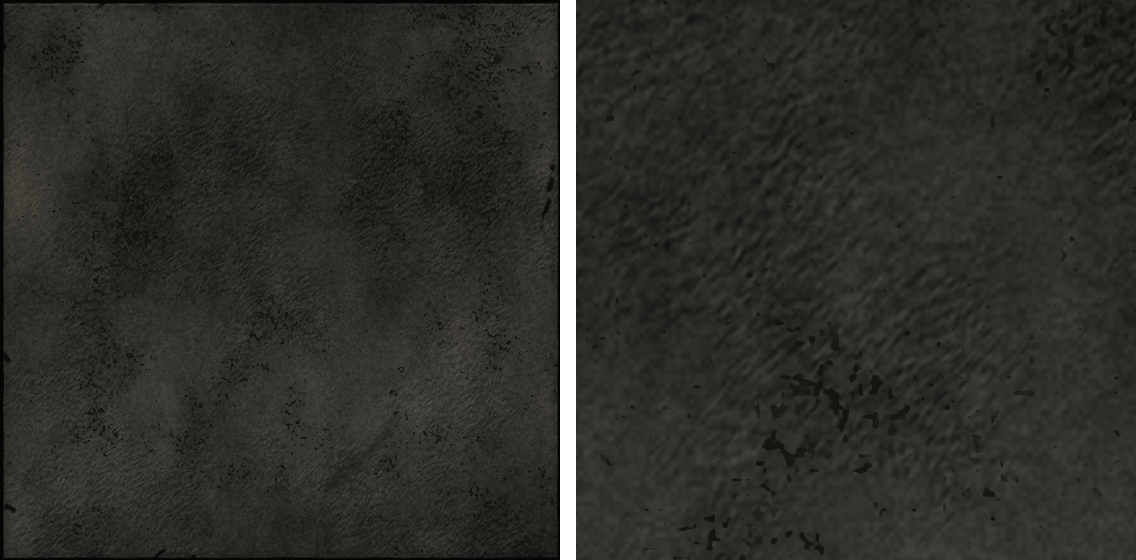
Left, the full canvas; right, a detail of the centre.
Write a Shadertoy shader that draws this texture.

```glsl
// Dark weathered stone tile: mottled charcoal, clustered pits, fine scuffs and worn black edges.
#define STONE_WARM vec3(0.199, 0.192, 0.171)
#define STONE_COOL vec3(0.188, 0.193, 0.175)
#define PIT_COLOR vec3(0.080, 0.073, 0.062)
#define EDGE_COLOR vec3(0.022, 0.020, 0.018)
#define MOTTLE_CONTRAST 1.15
#define CLOUD_CONTRAST 0.22
#define GRAIN_CONTRAST 0.46
#define RELIEF_CONTRAST 0.30
#define PIT_SCALE 215.0
#define PIT_SPARSE 0.135
#define PIT_DENSE 0.30
#define CHIP_COUNT 9

// Integer hash, returns 0..1
float hash(vec2 cell) {
    uvec2 q = uvec2(ivec2(cell) + 32768) * uvec2(1597334673u, 3812015801u);
    uint n = (q.x ^ q.y) * 1597334673u;
    n = (n ^ (n >> 15)) * 2246822519u;
    n ^= n >> 13;
    return float(n >> 8) / 16777216.0;
}

float noise(vec2 p) {
    vec2 i = floor(p), f = fract(p);
    f = f * f * (3.0 - 2.0 * f);
    return mix(mix(hash(i), hash(i + vec2(1, 0)), f.x),
               mix(hash(i + vec2(0, 1)), hash(i + vec2(1, 1)), f.x), f.y);
}

float fbm(vec2 p) {
    float sum = 0.0, amp = 0.5;
    for (int i = 0; i < 5; i++) {
        sum += amp * noise(p);
        p = mat2(1.6, 1.2, -1.2, 1.6) * p + 17.3;
        amp *= 0.5;
    }
    return sum / 0.97;
}

float segmentDistance(vec2 p, vec2 a, vec2 b) {
    vec2 ab = b - a;
    return length(p - a - ab * clamp(dot(p - a, ab) / dot(ab, ab), 0.0, 1.0));
}

// Where pits gather: small ragged groups inside wider areas
float pitPatches(vec2 uv) {
    float area = smoothstep(0.36, 0.66, fbm(uv * 4.0 + 41.0));
    float groups = smoothstep(0.42, 0.78, fbm(uv * vec2(17.0, 14.0) + 7.0));
    return area * groups;
}

// Small irregular pits of uneven depth
float pits(vec2 uv, float patches) {
    float grain = 0.60 * noise(uv * PIT_SCALE) + 0.40 * noise(uv * PIT_SCALE * 1.6 + 70.0);
    float level = PIT_SPARSE + PIT_DENSE * patches;
    float depth = 0.55 + 0.45 * smoothstep(0.25, 0.6, noise(uv * 60.0 + 15.0));
    return depth * (1.0 - smoothstep(level - 0.06, level + 0.06, grain));
}

// Fine diagonal scuffs, lit from the upper left
float relief(vec2 uv) {
    vec2 q = mat2(0.80, 0.60, -0.60, 0.80) * uv + 0.03 * fbm(uv * 14.0);
    q *= vec2(290.0, 150.0);
    float slope = noise(q) - noise(q + vec2(0.7, -0.3));
    return slope * (0.25 + 1.2 * smoothstep(0.42, 0.7, fbm(uv * 7.0 + 83.0)));
}

// Short dark nicks scattered close to the four sides
float chips(vec2 uv) {
    float dark = 0.0;
    vec2 p = uv + 0.018 * (vec2(noise(uv * 45.0), noise(uv * 45.0 + 31.0)) - 0.5);
    for (int i = 0; i < CHIP_COUNT; i++) {
        float id = float(i);
        float along = 0.06 + 0.88 * hash(vec2(id, 3.0));
        float inset = 0.004 + 0.018 * hash(vec2(id, 7.0));
        float far = mod(id, 2.0);
        float across = mix(inset, 1.0 - inset, far);
        vec2 a = mod(id, 3.0) < 1.0 ? vec2(along, across) : vec2(across, along);
        vec2 b = a + 0.045 * (vec2(hash(vec2(id, 11.0)), hash(vec2(id, 13.0))) - 0.5);
        float width = 0.001 + 0.006 * noise(uv * 80.0 + id);
        dark = max(dark, 1.0 - smoothstep(width * 0.4, width + 0.003, segmentDistance(p, a, b)));
    }
    return dark;
}

void mainImage(out vec4 fragColor, in vec2 fragCoord) {
    vec2 uv = fragCoord / iResolution.xy;

    // Mottled body: broad shading, faint clouds, vertical staining and grain
    float mottle = fbm(uv * vec2(4.0, 3.2) + 5.0) - 0.5;
    float cloud = fbm(uv * vec2(24.0, 17.0) + 61.0) - 0.5;
    float streak = noise(vec2(uv.x * 34.0, uv.y * 4.0)) - 0.5;
    float grain = 0.6 * noise(uv * 330.0 + 8.0) + 0.4 * noise(uv * 150.0) - 0.5;
    float coolness = smoothstep(0.38, 0.70, fbm(vec2(uv.x * 7.0, uv.y * 4.0) + 23.0));
    vec3 color = mix(STONE_WARM, STONE_COOL, coolness);
    color *= 1.0 + MOTTLE_CONTRAST * mottle + CLOUD_CONTRAST * cloud + 0.10 * streak
           + GRAIN_CONTRAST * grain + RELIEF_CONTRAST * relief(uv);

    // Soft diagonal smear low on the right
    float smear = segmentDistance(uv + 0.03 * (fbm(uv * 18.0) - 0.5), vec2(0.59, 0.13), vec2(0.70, 0.24));
    color *= 1.0 - 0.35 * (1.0 - smoothstep(0.0, 0.022, smear)) * noise(uv * 60.0 + 4.0);

    // Pits with a soft stain around each group
    float patches = pitPatches(uv);
    color *= 1.0 - 0.16 * patches;
    color = mix(color, PIT_COLOR, 0.95 * pits(uv, patches));
    color = mix(color, EDGE_COLOR, 0.80 * chips(uv));

    // Uneven black border with a thin worn highlight under the top
    float wobble = 0.003 * (fbm(uv * 22.0) - 0.5);
    float left = uv.x - 0.0065, right = 1.0 - uv.x - 0.0040;
    float top = 1.0 - uv.y - 0.0055, bottom = uv.y - 0.0040;
    float inside = min(min(left, right), min(top, bottom)) + wobble;
    color *= 1.0 + 0.35 * smoothstep(0.001, 0.003, top) * (1.0 - smoothstep(0.003, 0.006, top));
    color *= 0.86 + 0.14 * smoothstep(0.0, 0.018, inside);
    color = mix(EDGE_COLOR, color, smoothstep(-0.0015, 0.0015, inside));

    fragColor = vec4(color, 1.0);
}
```
